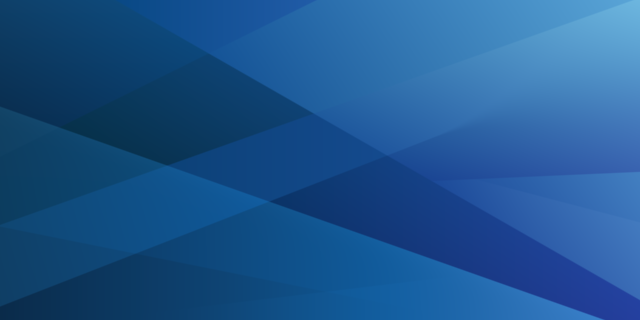
Reproduce this background procedurally as a WebGL 1 fragment shader.

```glsl
precision highp float;
// Overlapping translucent blue sheets cut by long diagonal edges.
// Straight lines split the canvas into three groups of facets; each facet
// carries its own linear colour gradient, with faint overlays on top.

uniform vec2 u_resolution;

// Signed distance below the line y = slope * x + height.
float depthBelow(vec2 p, float slope, float height) {
  return (slope * p.x + height - p.y) / sqrt(1.0 + slope * slope);
}

// Smooth coverage of a half plane from its signed distance.
float cover(float depth, float softness) {
  return smoothstep(-softness, softness, depth);
}

// Gradient from left to right at mid height, plus a change per unit of height.
vec3 sheet(vec2 p, vec3 left, vec3 right, vec3 rise) {
  return mix(left, right, 0.5 * p.x) + rise * (p.y - 0.5);
}

// Dark facets above the main diagonal, on the left.
vec3 darkFacets(vec2 p, float steep, float middle, float low) {
  vec3 color = sheet(p, vec3(0.03, 0.15, 0.27), vec3(0.03, 0.35, 0.65), vec3(0.05, 0.20, 0.28));
  color = mix(color, sheet(p, vec3(0.013, 0.16, 0.22), vec3(0.093, 0.32, 0.62), vec3(0.04, 0.15, 0.30)), steep);
  color = mix(color, sheet(p, vec3(0.02, 0.23, 0.40), vec3(0.12, 0.33, 0.66), vec3(0.0)), middle);
  return mix(color, sheet(p, vec3(-0.037, 0.144, 0.217), vec3(0.143, 0.324, 0.697), vec3(0.0, 0.15, 0.15)), low);
}

// Bright facets towards the upper right corner.
vec3 brightFacets(vec2 p, float steep, float middle, float low, float aa) {
  vec3 color = sheet(p, vec3(-0.02, 0.24, 0.44), vec3(0.28, 0.48, 0.88), vec3(0.0));
  color = mix(color, sheet(p, vec3(-0.077, 0.134, 0.43), vec3(0.303, 0.574, 0.77), vec3(0.10, 0.15, 0.15)), steep);
  color = mix(color, sheet(p, vec3(-0.123, 0.09, 0.41), vec3(0.277, 0.49, 0.75), vec3(0.30, 0.45, 0.25)), middle);
  color = mix(color, sheet(p, vec3(-0.107, 0.107, 0.38), vec3(0.233, 0.407, 0.70), vec3(0.30, 0.60, 0.30)), low);

  // Lighter wedge at the right edge, with a faint fold inside it.
  vec3 wedge = sheet(p, vec3(-0.22, -0.14, 0.27), vec3(0.28, 0.52, 0.77), vec3(0.15, 0.25, 0.15));
  float fold = cover(depthBelow(p, -0.262, 0.829), aa);
  wedge += vec3(0.025, 0.02, 0.015) * (fold - 0.5) * smoothstep(1.35, 1.7, p.x);
  return mix(color, wedge, cover(depthBelow(p, 0.044, 0.375), aa));
}

// Facets below the main diagonal.
vec3 lowerFacets(vec2 p, float steep, float middle, float low, float aa) {
  vec3 color = sheet(p, vec3(0.06, 0.25, 0.385), vec3(0.06, 0.45, 0.77), vec3(0.02));
  color -= 0.01 * steep;
  color = mix(color, sheet(p, vec3(0.06, 0.28, 0.45), vec3(0.06, 0.46, 0.85), vec3(0.0, 0.03, 0.03)), middle);
  vec3 base = sheet(p, vec3(0.04, 0.19, 0.33), vec3(0.08, 0.47, 0.80), vec3(0.0));
  base += vec3(0.13, 0.03, 0.0) * smoothstep(1.1, 1.9, p.x);
  color = mix(color, base, low);

  // Thin shadow and light sheets crossing the bottom.
  float shadow = cover(depthBelow(p, -0.2, 0.292), aa);
  color -= vec3(0.0, 0.022, 0.04) * shadow * (1.0 - smoothstep(0.6, 1.4, p.x));
  float light = cover(depthBelow(p, 0.12, -0.034), aa);
  color += vec3(0.005, 0.015, 0.022) * light * smoothstep(0.4, 1.0, p.x) * (1.0 - smoothstep(1.1, 1.5, p.x));
  return color;
}

void main() {
  // Canvas units: x from 0 to 2, y from 0 to 1.
  vec2 p = gl_FragCoord.xy / u_resolution * vec2(2.0, 1.0);
  float aa = 1.0 / u_resolution.y;

  // Rising edges shared by all facet groups.
  float steep = cover(depthBelow(p, 0.495, 0.510), aa);
  float middle = cover(depthBelow(p, 0.355, 0.297), aa);
  float lowDepth = depthBelow(p, 0.39, 0.042);
  float low = cover(lowDepth, aa);
  float lowSoft = cover(lowDepth, aa + 0.2 * smoothstep(1.35, 2.0, p.x));

  // Falling edges separate the groups.
  float mainDepth = depthBelow(p, -0.353, 0.667);
  vec3 color = brightFacets(p, steep, middle, lowSoft, aa);
  color = mix(color, darkFacets(p, steep, middle, low), cover(depthBelow(p, -0.572, 1.206), aa));

  // The lower sheet catches a little light along its rim.
  vec3 lower = lowerFacets(p, steep, middle, low, aa);
  lower += vec3(0.012, 0.018, 0.02) * exp(-30.0 * max(mainDepth, 0.0));
  color = mix(color, lower, cover(mainDepth, aa));

  gl_FragColor = vec4(clamp(color, 0.0, 1.0), 1.0);
}
```
